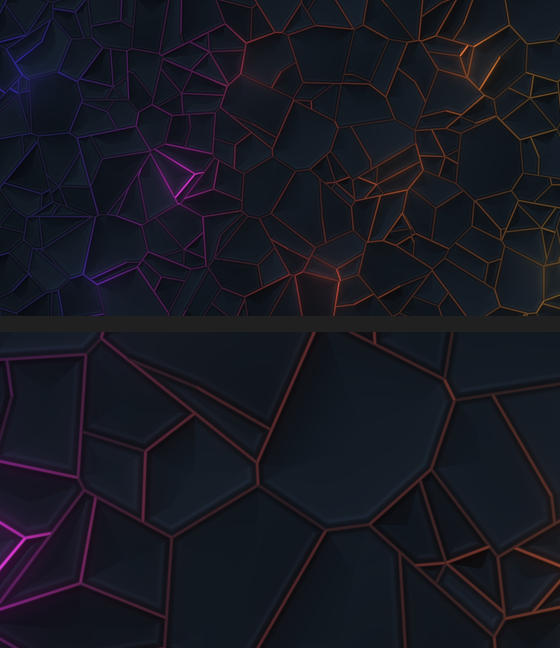
Top: the whole. Bottom: its middle third, enlarged.
Write a Shadertoy shader that draws this background.

```glsl
// Dark cracked plates with thin neon seams running from blue through magenta to gold
const float TAU = 6.2831853;
const float DENSITY = 6.8;   // cells per canvas height

float hash(vec2 p) {
    vec3 q = fract(p.xyx * vec3(0.1031, 0.1030, 0.0973));
    q += dot(q, q.yzx + 33.33);
    return fract((q.x + q.y) * q.z);
}

vec2 site(vec2 cell) {
    return cell + vec2(hash(cell + 17.0), hash(cell + 71.0));
}

// Power distance: the random weight varies the cell sizes but keeps edges straight
float power(vec2 p, vec2 cell) {
    vec2 r = p - site(cell);
    return dot(r, r) - 0.5 * hash(cell + 41.0);
}

vec3 seamHue(float u) {
    vec3 c = mix(vec3(0.28, 0.22, 1.00), vec3(0.88, 0.18, 0.85), smoothstep(0.08, 0.31, u));
    c = mix(c, vec3(1.00, 0.32, 0.32), smoothstep(0.33, 0.48, u));
    c = mix(c, vec3(1.00, 0.44, 0.22), smoothstep(0.50, 0.72, u));
    return mix(c, vec3(0.95, 0.64, 0.24), smoothstep(0.76, 1.0, u));
}

// Hot spots stepping across the canvas
float hotGlow(vec2 p) {
    float glow = 0.0;
    for (float i = 0.0; i < 8.0; i++) {
        vec2 r = p - vec2(0.09 + 0.235 * i, fract(0.75 + 0.34 * i));
        float d2 = dot(r, r);
        float strength = mod(i, 2.0) < 0.5 ? 1.0 : 0.65;
        glow += strength * (0.8 * exp(-d2 / 0.008) + 0.25 * exp(-d2 / 0.04));
    }
    return glow;
}

void mainImage(out vec4 fragColor, in vec2 fragCoord) {
    vec2 uv = fragCoord / iResolution.xy;
    vec2 p = fragCoord / iResolution.y;
    float px = 1.0 / iResolution.y;
    vec2 g = p * DENSITY + 20.0;
    vec2 base = floor(g);

    // Find the owning cell
    vec2 own = base;
    float best = 1e5;
    for (int j = -2; j <= 2; j++)
    for (int i = -2; i <= 2; i++) {
        vec2 cell = base + vec2(i, j);
        float w = power(g, cell);
        if (w < best) { best = w; own = cell; }
    }

    // Nearest border, with its outward normal and a shared random value
    vec2 center = site(own), normal = vec2(0.0, 1.0);
    float d = 1e5, edgeRnd = 0.0;
    for (int j = -2; j <= 2; j++)
    for (int i = -2; i <= 2; i++) {
        vec2 cell = own + vec2(i, j);
        if (cell == own) continue;
        vec2 span = site(cell) - center;
        float e = (power(g, cell) - best) / (2.0 * length(span));
        if (e < d) { d = e; normal = normalize(span); edgeRnd = hash(own + cell + 5.0); }
    }

    // Spokes from an off-centre hub split many cells into shards
    float pick = hash(own + 9.0);
    float spokes = pick < 0.2 ? 0.0 : pick < 0.55 ? 2.0 : pick < 0.8 ? 3.0 : 5.0;
    float turn = hash(own + 23.0), sector = 0.0;
    vec2 hub = center + 0.5 * vec2(hash(own + 51.0) - 0.5, hash(own + 63.0) - 0.5);
    vec2 q = g - hub;
    float around = fract(atan(q.y, q.x) / TAU - turn);
    for (float k = 0.0; k < spokes; k++) {
        float at = k < 0.5 ? 0.0 : (k + 0.35 * (hash(own + 13.0 * k) - 0.5)) / spokes;
        float a = TAU * (at + turn);
        vec2 dir = vec2(cos(a), sin(a));
        vec2 off = q - dir * max(dot(q, dir), 0.0);
        float e = length(off);
        sector += step(at, around);
        if (e < d) { d = e; normal = -off / max(e, 1e-4); edgeRnd = hash(own + 7.0 * k + 3.0); }
    }
    d /= DENSITY;

    // Plate: random tilt, cast shadow on one side, soft groove and bevel
    float plateRnd = hash(own + sector * 31.0 + 2.0);
    float tilt = TAU * plateRnd;
    float shade = 0.84 + 0.34 * plateRnd + 0.18 * dot(q, vec2(cos(tilt), sin(tilt)));
    float facing = dot(normal, normalize(vec2(-0.5, 0.85)));
    shade *= 1.0 - 0.75 * edgeRnd * max(facing, 0.0) * exp(-d / 0.028);
    shade *= mix(0.62, 1.0, smoothstep(0.003, 0.009, d));
    float bevel = smoothstep(0.006, 0.009, d) * (1.0 - smoothstep(0.009, 0.013, d));
    shade += 0.3 * bevel * max(-facing, 0.0);
    vec3 color = vec3(0.062, 0.091, 0.122) * shade;

    // Seam light and its spill onto the plates
    vec3 hue = seamHue(uv.x);
    float glow = hotGlow(p);
    float lit = 0.06 + 0.24 * edgeRnd + 0.10 * uv.x * uv.x + glow * (0.12 + 0.75 * edgeRnd * edgeRnd);
    color += hue * glow * (0.05 + 0.13 * exp(-d / 0.012));
    color += hue * 0.10 * lit * exp(-d / 0.010);
    float seam = 1.0 - smoothstep(max(0.0015 - px, 0.0), 0.0015 + px, d);
    vec3 seamColor = mix(vec3(0.10, 0.10, 0.12), hue, min(lit, 1.0));
    seamColor += 0.2 * max(lit - 0.75, 0.0);
    color = mix(color, seamColor, seam * 0.85);

    fragColor = vec4(color, 1.0);
}
```
